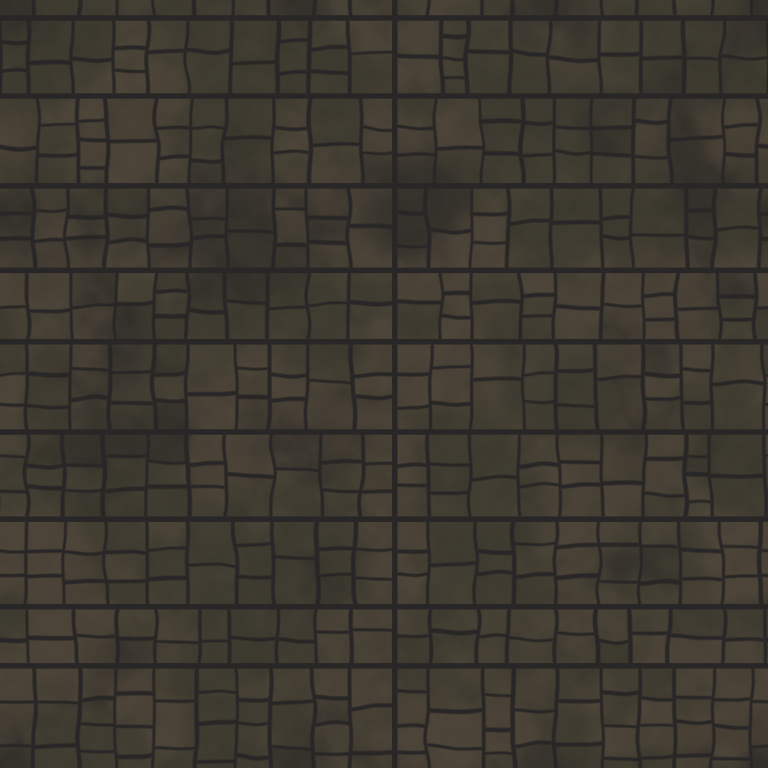
This texture is drawn by a WebGL 2 fragment shader. Its source:

```glsl
#version 300 es
precision highp float;
// Dark rustic stone wall: nine long courses of small, uneven, mottled blocks.

#define COLUMNS 19.0        // blocks across
#define ROWS 9              // courses up
#define SEAM_X 0.514        // straight vertical seam
#define BAND_HALF 0.0036    // half width of course lines and seam
#define JOINT_HALF 0.0024   // half width of the small joints
#define SOFTNESS 0.0016     // blur of the small joints
#define COLUMN_JITTER 0.42
#define SPLIT_JITTER 0.36
#define WOBBLE 0.13

uniform vec2 u_resolution;
out vec4 fragColor;

const vec3 MORTAR = vec3(0.157, 0.150, 0.148);
const vec3 SOOT = vec3(0.207, 0.195, 0.172);
const vec3 OLIVE = vec3(0.245, 0.232, 0.188);
const vec3 BROWN = vec3(0.305, 0.268, 0.220);

// Heights of the course lines; the lowest course wraps over the top edge.
const float COURSE[ROWS + 1] = float[](-0.0234, 0.133, 0.210, 0.324, 0.4375,
                                       0.555, 0.648, 0.758, 0.875, 0.9766);

float hash(vec2 p) {
    vec3 q = fract(vec3(p.xyx) * 0.1031);
    q += dot(q, q.yzx + 33.33);
    return fract((q.x + q.y) * q.z);
}

// Value noise that repeats after the given period.
float noise(vec2 p, float period) {
    vec2 i = floor(p), f = fract(p);
    f = f * f * (3.0 - 2.0 * f);
    vec2 a = mod(i, period), b = mod(i + 1.0, period);
    return mix(mix(hash(a), hash(vec2(b.x, a.y)), f.x),
               mix(hash(vec2(a.x, b.y)), hash(b), f.x), f.y);
}

float fbm(vec2 uv, float frequency) {
    float sum = 0.0, weight = 0.5;
    for (int i = 0; i < 5; i++) {
        sum += weight * noise(uv * frequency + float(i) * 7.3, frequency);
        frequency *= 2.0;
        weight *= 0.5;
    }
    return sum / 0.96875;
}

// Smooth one-dimensional waver along a joint.
float waver(float s, float seed) {
    return (noise(vec2(s, seed), 512.0) - 0.5) * WOBBLE;
}

bool isSeam(float k) { return mod(k, COLUMNS) < 0.5; }

// Column border in column units, without its waver.
float columnBase(float k, float row) {
    float id = mod(k, COLUMNS);
    return isSeam(k) ? k : k + (hash(vec2(id + 3.0, row * 17.0 + 5.0)) - 0.5) * COLUMN_JITTER;
}

float columnEdge(float k, float row, float y) {
    float seed = mod(k, COLUMNS) + row * 23.0;
    return columnBase(k, row) + (isSeam(k) ? 0.0 : waver(y * 26.0, seed));
}

// Horizontal joint inside one column, in block units.
float splitEdge(float k, float count, float seed, float x) {
    if (k < 0.5 || k > count - 0.5) return k;
    float shift = (hash(vec2(seed, k + 41.0)) - 0.5) * SPLIT_JITTER;
    return k + shift + waver(x * 1.6 + 2.0, seed + k * 31.0);
}

// Joint coverage from the distance to its centre line.
float joint(float d, bool band, float seed) {
    float pixel = 0.7 / min(u_resolution.x, u_resolution.y);
    float halfWidth = band ? BAND_HALF : JOINT_HALF * mix(0.75, 1.25, hash(vec2(seed, 9.0)));
    float blur = max(pixel, band ? 0.0006 : SOFTNESS);
    return 1.0 - smoothstep(halfWidth - blur, halfWidth + blur, d);
}

void main() {
    vec2 uv = gl_FragCoord.xy / u_resolution;

    // Course
    float y = uv.y > COURSE[ROWS] ? uv.y - 1.0 : uv.y;
    int course = 0;
    for (int i = 1; i < ROWS; i++) if (y >= COURSE[i]) course = i;
    float row = float(course);
    float height = COURSE[course + 1] - COURSE[course];

    // Column
    float u = (uv.x - SEAM_X) * COLUMNS, col = floor(u);
    if (u < columnEdge(col, row, uv.y)) col -= 1.0;
    else if (u >= columnEdge(col + 1.0, row, uv.y)) col += 1.0;
    float left = columnBase(col, row);
    float width = (columnBase(col + 1.0, row) - left) / COLUMNS;
    float seed = mod(col, COLUMNS) + row * 23.0;

    // Block: narrow columns are cut into more pieces
    float count = ceil(height / width);
    float v = (y - COURSE[course]) / height * count, blockRow = floor(v);
    float across = (u - left) / (width * COLUMNS);
    if (v < splitEdge(blockRow, count, seed, across)) blockRow -= 1.0;
    else if (v >= splitEdge(blockRow + 1.0, count, seed, across)) blockRow += 1.0;

    // Joints on both sides, below and above
    float mortar = 0.0;
    for (float s = 0.0; s < 2.0; s++) {
        float c = col + s, b = blockRow + s;
        float dx = abs(u - columnEdge(c, row, uv.y)) / COLUMNS;
        float dy = abs(v - splitEdge(b, count, seed, across)) * height / count;
        mortar = max(mortar, joint(dx, isSeam(c), mod(c, COLUMNS) + row * 23.0));
        mortar = max(mortar, joint(dy, b < 0.5 || b > count - 0.5, seed + b * 31.0));
    }

    // Stone: drifting soot and earth stains, a tint per block, fine mottling
    float tint = hash(vec2(seed, blockRow + 71.0)) - 0.5;
    float soot = fbm(uv, 7.0) + tint * 0.12;
    float earth = fbm(uv + vec2(0.37, 0.61), 9.0) + tint * 0.16;
    vec3 stone = mix(SOOT, OLIVE, smoothstep(0.30, 0.54, soot));
    stone = mix(stone, BROWN, 0.75 * smoothstep(0.44, 0.74, earth));
    stone *= 1.0 + 0.14 * (fbm(uv, 48.0) - 0.5) + 0.04 * tint;

    fragColor = vec4(mix(stone, MORTAR, mortar), 1.0);
}
```
